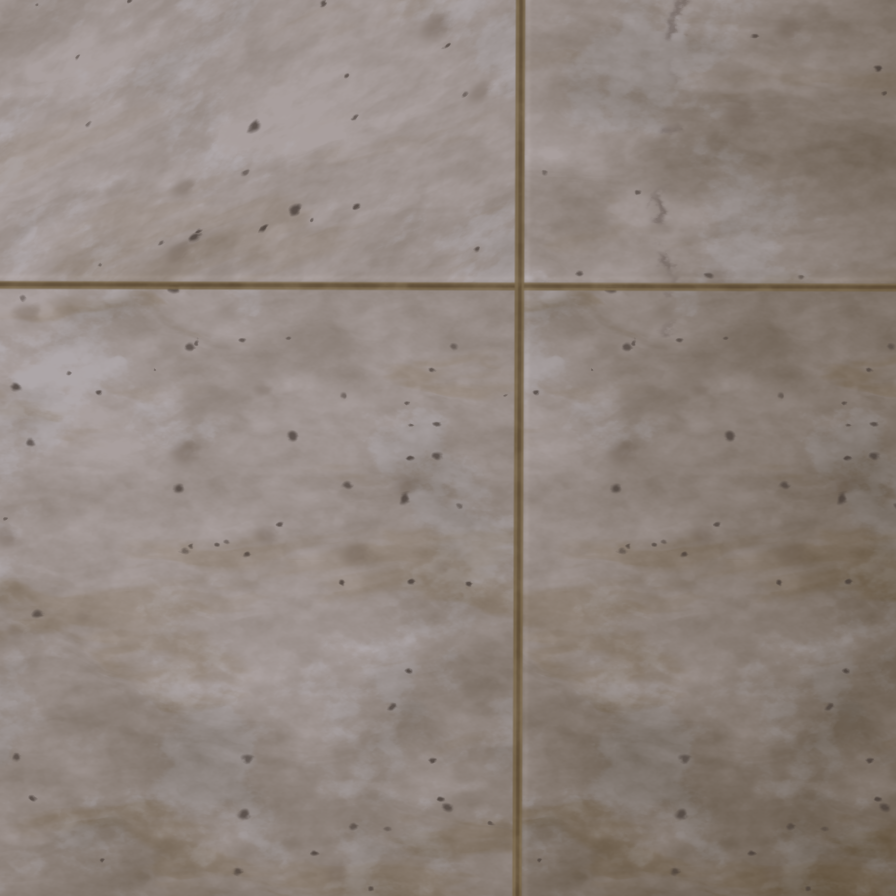
A Shadertoy shader for this texture:

```glsl
// Travertine floor: four stone tiles meeting at one off-centre cross of grout.
// Smoothed cellular noise at several scales gives clouds, streaks and grain;
// hashed cells scatter the pits, and a slow gradient dims the right and bottom.

vec2 hash2(vec2 c) {
    c = vec2(dot(c, vec2(127.1, 311.7)), dot(c, vec2(269.5, 183.3)));
    return fract(sin(c) * 43758.5);
}

// Random cell values blended by distance to jittered centres, 0 to 1
float cellular(vec2 p) {
    vec2 base = floor(p);
    float sum = 0.0, weight = 0.0;
    for (int y = -1; y <= 1; y++)
    for (int x = -1; x <= 1; x++) {
        vec2 cell = base + vec2(x, y);
        vec2 d = cell + hash2(cell) - p;
        float w = exp(-5.0 * dot(d, d));
        sum += w * hash2(cell + 57.0).x;
        weight += w;
    }
    return sum / weight;
}

// Layered cellular noise centred on zero
float mottle(vec2 p) {
    float sum = 0.0, amp = 0.5;
    for (int i = 0; i < 4; i++) {
        sum += amp * (cellular(p) - 0.5);
        p = mat2(1.9, 0.5, -0.5, 1.9) * p + 11.3;
        amp *= 0.58;
    }
    return sum;
}

// Soft round holes, at most one per grid cell
float pits(vec2 p, float cells, float chance, float radius) {
    vec2 q = p * cells, id = floor(q);
    vec2 pick = hash2(id + 31.0);
    vec2 d = (fract(q) - 0.25 - 0.5 * hash2(id)) / cells;
    float r = radius * mix(0.45, 1.0, pick.y);
    float hole = 1.0 - smoothstep(0.3 * r, 1.4 * r, length(d * vec2(0.85, 1.0)));
    return hole * step(pick.x, chance) * mix(0.5, 1.0, pick.y);
}

// Tan joint with a darker core; d is the signed distance from its middle
vec3 addGrout(vec3 col, float d, float halfWidth, float wear) {
    float joint = 1.0 - smoothstep(halfWidth - 0.0015, halfWidth + 0.0015, abs(d));
    float core = 1.0 - smoothstep(0.0005, 0.0035, abs(d - 0.0005));
    vec3 tan_ = vec3(0.47, 0.40, 0.29) + 0.12 * wear;
    vec3 grout = mix(tan_, vec3(0.35, 0.28, 0.19), core * (0.75 - wear));
    col += 0.025 * exp(-pow((d - 0.009) / 0.003, 2.0));
    return mix(col, grout, 0.92 * joint);
}

void mainImage(out vec4 fragColor, in vec2 fragCoord) {
    vec2 uv = fragCoord / iResolution.xy;

    // Slightly tilted joints split the floor into four tiles
    vec2 joint = uv - vec2(0.577 + 0.004 * uv.y, 0.682 - 0.003 * uv.x);
    bool right = joint.x > 0.0, upper = joint.y > 0.0;

    // The lower tiles share one stone pattern; the upper ones differ
    vec2 p = uv;
    if (upper) p += right ? vec2(3.3, 1.7) : vec2(1.1, 5.2 - 0.35 * uv.x);
    else if (right) p.x -= 0.488;

    float cloud = mottle(p * vec2(5.0, 8.0));
    float streak = mottle(p * vec2(7.0, 28.0) + 2.0 * cloud);
    float grain = mottle(p * vec2(45.0, 62.0));

    // Stone tone under uneven light
    float light = 0.95 - 0.55 * smoothstep(0.35, 1.05, uv.x)
                - 0.42 * (1.0 - smoothstep(0.0, 0.55, uv.y));
    float tone = light + 0.7 * cloud + 0.5 * streak + 0.35 * grain;
    vec3 col = mix(vec3(0.44, 0.39, 0.34), vec3(0.64, 0.60, 0.59), clamp(tone, -0.1, 1.12));

    // Cool pale patches and warm ochre streaks
    float pale = smoothstep(0.04, 0.26, mottle(p * vec2(9.0, 11.0) + 4.7) + 0.4 * grain);
    col += pale * vec3(0.015, 0.025, 0.037);
    float ochre = smoothstep(0.06, 0.28, mottle(p * vec2(6.0, 24.0) + 8.1 + cloud));
    col -= ochre * vec3(0.03, 0.04, 0.065) * (upper ? 0.6 : 1.0);

    // Brown smudges, then small dark pits
    vec2 rough = p + 0.012 * vec2(grain, streak);
    col = mix(col, vec3(0.40, 0.34, 0.29), 0.35 * pits(rough + 0.3, 11.0, 0.16, 0.015));
    float holes = max(pits(rough, 17.0, 0.18, 0.0058), pits(rough + 0.7, 29.0, 0.09, 0.0036));
    col = mix(col, vec3(0.27, 0.23, 0.21), 0.8 * holes);

    // Broken upright vein through the right-hand tiles
    float bend = 0.742 + 0.008 * sin(uv.y * 31.0) + 0.02 * smoothstep(0.85, 1.0, uv.y);
    float vein = exp(-pow((uv.x - bend + 0.03 * grain) / 0.006, 2.0));
    vein *= smoothstep(0.55, 0.65, uv.y) * smoothstep(-0.1, 0.2, streak + 0.5 * cloud);
    col = mix(col, vec3(0.38, 0.33, 0.31), 0.5 * vein);

    // Grout, uneven along its length
    float wear = 0.8 * mottle(uv * 38.0);
    col = addGrout(col, joint.y, 0.0043, wear);
    col = addGrout(col, joint.x, 0.0052, wear);

    fragColor = vec4(col, 1.0);
}
```
